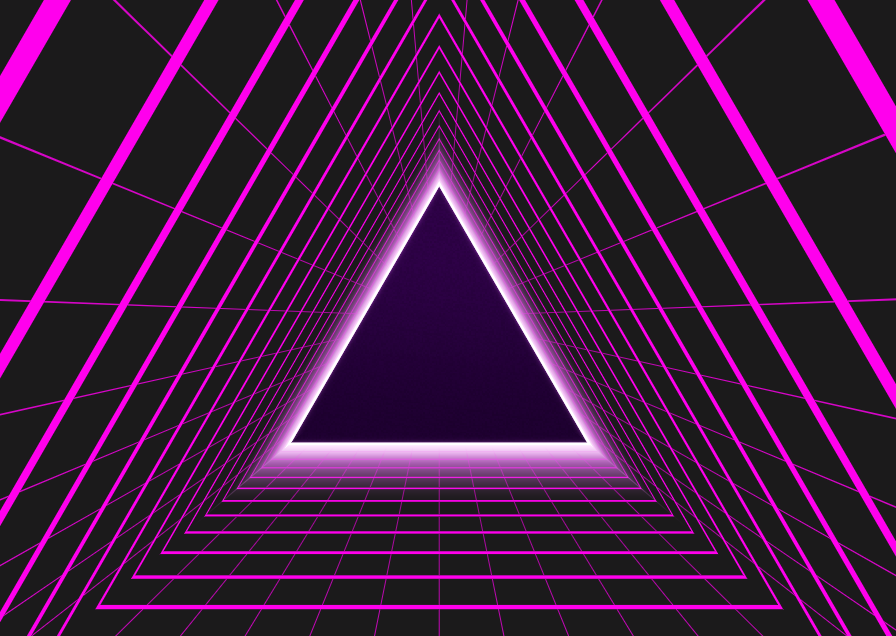
A Shadertoy shader for this background:

```glsl
// Neon triangular tunnel: magenta grid walls leading to a glowing dark triangle.

const vec2 VANISH = vec2(0.4902, 0.5018);   // vanishing point, fraction of canvas
const float FLOOR_DIST = 0.1978;            // portal floor to vanishing point
const float SIDE_DIST = 0.1026;             // portal side to vanishing point
const float RING_STEP = 0.05;               // depth between rings
const float RAIL_STEP = 0.0401;             // spacing of rails along a wall

const vec3 WALL = vec3(0.106, 0.100, 0.106);
const vec3 NEON = vec3(1.0, 0.0, 0.93);
const vec3 HAZE = vec3(0.80, 0.42, 0.84);
const vec3 HOT = vec3(1.0, 0.91, 1.0);
const vec3 PORTAL_TOP = vec3(0.175, 0.005, 0.27);
const vec3 PORTAL_BASE = vec3(0.115, 0.0, 0.185);

float hash(vec2 p) {
    return fract(sin(dot(p, vec2(41.3, 289.1))) * 4375.5);
}

// Distance to the nearest multiple of a step
float repeatDist(float x, float stepSize) {
    return abs(fract(x / stepSize + 0.5) - 0.5) * stepSize;
}

// Smooth line; those thinner than a pixel fade instead of vanishing
float lineMask(float dist, float width, float px) {
    float halfWidth = 0.5 * max(width, px);
    float fade = sqrt(min(1.0, width / px));
    return fade * clamp((halfWidth - dist) / px + 0.5, 0.0, 1.0);
}

// Grid coverage on one wall: scale is 1 at the portal and grows toward the viewer
float wallGrid(float scale, float slope, float along, float railShift, float px) {
    float depth = 1.0 / scale;
    float depthToCanvas = scale * scale / slope;
    float ring = lineMask(repeatDist(depth - 0.1335, RING_STEP) * depthToCanvas,
                          0.0064 * depthToCanvas, px);
    float railToCanvas = scale / sqrt(1.0 + along * along * slope * slope);
    float rail = lineMask(repeatDist(along - railShift, RAIL_STEP) * railToCanvas,
                          0.00052 * scale, px);
    return max(ring, 0.82 * rail);
}

// Interior of the portal, darker toward its base, with fine grain
vec3 portalColor(vec2 p) {
    float height = clamp((p.y + FLOOR_DIST) / 0.403, 0.0, 1.0);
    float grain = hash(floor(p * 360.0)) - 0.5;
    return mix(PORTAL_BASE, PORTAL_TOP, smoothstep(0.0, 0.8, height)) * (1.0 + 0.12 * grain);
}

void mainImage(out vec4 fragColor, in vec2 fragCoord) {
    float px = 1.0 / iResolution.y;
    vec2 p = (fragCoord - VANISH * iResolution.xy) * px;
    vec2 folded = vec2(abs(p.x), p.y);

    // Choose the wall hit by this view ray
    float floorScale = -p.y / FLOOR_DIST;
    float sideScale = dot(folded, vec2(0.866, 0.5)) / SIDE_DIST;
    bool onFloor = floorScale > sideScale;
    float scale = max(max(floorScale, sideScale), 0.05);
    float slope = 1.0 / (onFloor ? FLOOR_DIST : SIDE_DIST);
    float along = (onFloor ? p.x : dot(folded, vec2(0.5, -0.866))) / scale;
    float railShift = onFloor ? 0.0 : 0.0541;

    // Neon grid
    float depth = 1.0 / scale;
    float grid = wallGrid(scale, slope, along, railShift, px);
    vec3 color = mix(WALL, NEON, grid);

    // Seams between walls catch the light near the portal
    float seamDist = abs(floorScale - sideScale) * SIDE_DIST * 0.75;
    float topSeam = p.y > 0.0 ? abs(p.x) : 1.0;
    float seam = lineMask(min(seamDist, topSeam), 0.0008 * scale, px);
    color = mix(color, HAZE, 0.6 * seam * smoothstep(0.58, 0.85, depth));

    // Luminous haze that thickens with depth
    float haze = smoothstep(0.67, 0.94, depth);
    vec3 light = mix(HAZE, HOT, smoothstep(0.84, 0.99, depth));
    light = mix(light, NEON, 0.22 * grid * (1.0 - smoothstep(0.88, 0.98, depth)));
    color = mix(color, light, haze);

    // Portal with a sharp rim and faint inner bleed
    float rimDist = (scale - 1.0) / slope;
    float bleed = exp(min(rimDist, 0.0) / 0.0025);
    vec3 portal = portalColor(p) + HAZE * 0.3 * bleed;
    color = mix(portal, color, clamp(rimDist / px + 0.5, 0.0, 1.0));
    color = mix(color, vec3(1.0), lineMask(abs(rimDist - 0.002), 0.004, px));

    fragColor = vec4(color, 1.0);
}
```
